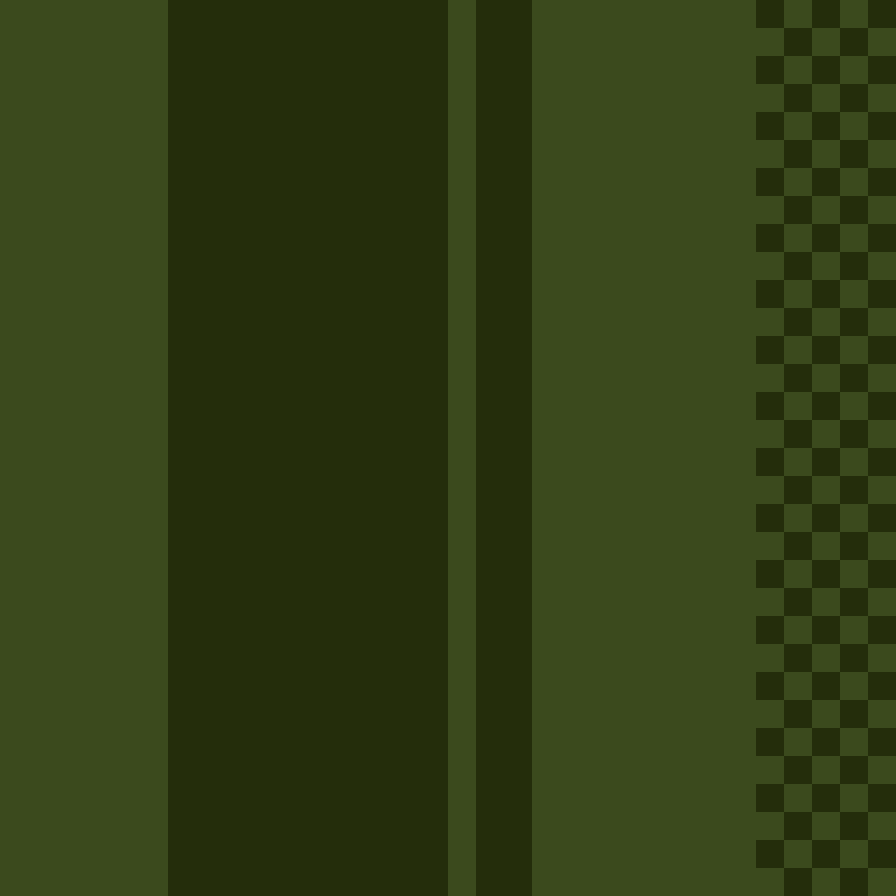
Reproduce this pattern procedurally as a Shadertoy shader.

```glsl
// Draws dark olive vertical stripes beside a checkerboard border on a 32-cell grid.

const float CELLS = 32.0;
const vec3 LIGHT_OLIVE = vec3(0.231, 0.290, 0.114);
const vec3 DARK_OLIVE = vec3(0.141, 0.176, 0.043);

// Antialiased step: 0 left of the edge, 1 right of it.
float edgeStep(float edge, float x, float pixel) {
    return clamp((x - edge) / pixel + 0.5, 0.0, 1.0);
}

// Coverage of a vertical stripe between two grid positions.
float stripe(float left, float right, float x, float pixel) {
    return edgeStep(left, x, pixel) - edgeStep(right, x, pixel);
}

// Smoothed square wave: +1 in even cells, -1 in odd cells.
vec2 cellSign(vec2 p, vec2 pixel) {
    vec2 edgeDistance = abs(fract((p - 0.5) * 0.5) * 2.0 - 1.0) - 0.5;
    return clamp(2.0 * edgeDistance / pixel, -1.0, 1.0);
}

// Checkerboard coverage, dark where column plus row is even.
float checker(vec2 p, vec2 pixel) {
    vec2 signs = cellSign(p, pixel);
    return 0.5 + 0.5 * signs.x * signs.y;
}

void mainImage(out vec4 fragColor, in vec2 fragCoord) {
    vec2 pixel = CELLS / iResolution.xy;
    vec2 p = fragCoord * pixel;

    // Wide and narrow stripes
    float dark = stripe(6.0, 16.0, p.x, pixel.x);
    dark += stripe(17.0, 19.0, p.x, pixel.x);

    // Checkerboard border on the right
    dark += edgeStep(27.0, p.x, pixel.x) * checker(p, pixel);

    fragColor = vec4(mix(LIGHT_OLIVE, DARK_OLIVE, dark), 1.0);
}
```
